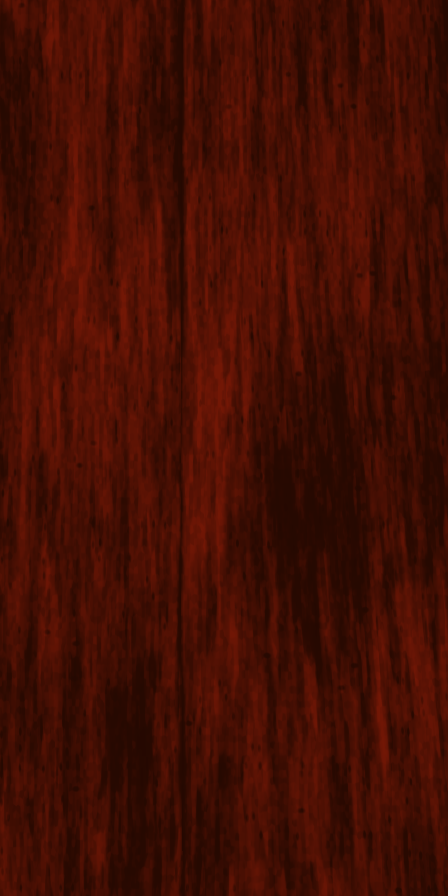
Give the GLSL for this texture, as a Shadertoy shader.

```glsl
// Dark red mahogany: two planks with streaked vertical grain and a shaded seam.

const vec3 DARK_WOOD = vec3(0.145, 0.033, 0.003);
const vec3 RED_WOOD = vec3(0.425, 0.085, 0.020);
const float SEAM_X = 0.408;

vec2 hash2(vec2 cell) {
    vec3 h = fract(cell.xyx * vec3(0.1031, 0.1030, 0.0973));
    h += dot(h, h.yzx + 33.33);
    return fract((h.xx + h.yz) * h.zy);
}

// Cellular noise: blends the random tones of nearby cells, around zero.
// A higher sharpness gives crisper borders between the cells.
float cellTone(vec2 p, float sharpness, float seed) {
    vec2 base = floor(p);
    float total = 0.0, weights = 0.0;
    for (int j = -1; j <= 1; j++) {
        for (int i = -1; i <= 1; i++) {
            vec2 cell = base + vec2(i, j);
            vec2 jitter = hash2(cell + seed);
            vec2 d = cell + 0.2 + 0.6 * jitter - p;
            float w = exp(-sharpness * dot(d, d));
            total += w * hash2(cell + seed + 71.0).x;
            weights += w;
        }
    }
    return total / weights - 0.5;
}

// Sparse elongated pores, one candidate per cell.
float pores(vec2 p, float density, float seed) {
    vec2 cell = floor(p);
    vec2 center = 0.35 + 0.3 * hash2(cell + seed);
    float present = step(hash2(cell + seed + 19.0).y, density);
    return present * (1.0 - smoothstep(0.08, 0.34, length(p - cell - center)));
}

// Soft elliptical patch of shade or light.
float patchAt(vec2 p, vec2 center, vec2 radius) {
    vec2 d = (p - center) / radius;
    return exp(-dot(d, d));
}

// Bends the grain: almost straight on the left, leaning on the lower right.
vec2 bendGrain(vec2 p) {
    float lean = 0.055 * smoothstep(SEAM_X, 0.85, p.x) * (p.y - 1.0);
    float sway = 0.003 * sin(3.1 * p.y + 5.0 * p.x) + 0.001 * sin(11.0 * p.y + 9.0 * p.x);
    return vec2(p.x + lean + sway, p.y);
}

float grain(vec2 q, float seed) {
    float tone = 0.30 * cellTone(q * vec2(6.0, 2.2), 5.0, seed);
    tone += 0.40 * cellTone(q * vec2(20.0, 1.6), 6.0, seed + 11.0);
    tone += 0.46 * cellTone(q * vec2(46.0, 4.0), 8.0, seed + 23.0);
    tone += 0.44 * cellTone(q * vec2(105.0, 13.0), 9.0, seed + 37.0);
    tone += 0.24 * cellTone(q * vec2(128.0, 64.0), 9.0, seed + 53.0);
    return tone;
}

// Ribbon stripes from layered sines, strongest toward the lower right.
float ribbons(vec2 q) {
    float phase = 150.0 * q.x + 1.8 * sin(19.0 * q.x + 2.0 * q.y);
    float wave = sin(phase) + 0.5 * sin(1.7 * phase + 3.0 * q.y);
    return wave * patchAt(q, vec2(0.80, 0.62), vec2(0.28, 0.60));
}

// Large stained areas and worn, redder areas.
float stain(vec2 p) {
    float tone = -0.32 * patchAt(p, vec2(0.72, 0.84), vec2(0.17, 0.26));
    tone -= 0.22 * patchAt(p, vec2(0.25, 0.32), vec2(0.16, 0.30));
    tone -= 0.20 * patchAt(p, vec2(0.85, 0.06), vec2(0.36, 0.24));
    tone -= 0.24 * patchAt(p, vec2(0.05, 1.85), vec2(0.16, 0.24));
    tone -= 0.14 * patchAt(p, vec2(0.70, 1.92), vec2(0.34, 0.14));
    tone += 0.22 * patchAt(p, vec2(0.49, 1.25), vec2(0.12, 0.36));
    tone += 0.16 * patchAt(p, vec2(0.78, 1.48), vec2(0.24, 0.32));
    tone += 0.18 * patchAt(p, vec2(0.24, 1.18), vec2(0.17, 0.42));
    return tone;
}

// Thin joint with a wider shadow that fades toward the bottom.
float seamShade(vec2 p, float seamX) {
    float d = p.x - seamX;
    float line = exp(-pow(d / 0.0042, 2.0));
    float shadow = exp(-pow((d + 0.006) / 0.015, 2.0));
    return 0.36 * line + shadow * mix(0.10, 0.36, smoothstep(0.8, 1.5, p.y));
}

// Eases very dark tones toward a floor so the grain stays visible in shade.
float softFloor(float tone, float knee) {
    return tone > knee ? tone : knee * exp((tone - knee) / knee);
}

void mainImage(out vec4 fragColor, in vec2 fragCoord) {
    // Canvas width is one unit, height is two.
    vec2 p = fragCoord / iResolution.xy * vec2(1.0, 2.0);
    vec2 q = bendGrain(p);
    float seamX = SEAM_X - 0.004 * sin(1.6 * p.y);
    float seed = p.x < seamX ? 5.0 : 140.0;

    // Wood tone
    float tone = 0.50 + grain(q, seed) + stain(p) + 0.10 * ribbons(q);

    // Long dark fibres, short pores and joint
    tone -= 0.24 * pores(q * vec2(80.0, 9.0), 0.10, 180.0);
    tone -= 0.34 * pores(q * vec2(75.0, 26.0), 0.06, 210.0);
    tone -= 0.40 * pores(q * vec2(32.0, 40.0), 0.010, 260.0);
    tone -= seamShade(p, seamX);

    // Darkened outer edges
    tone -= 0.16 * (exp(-p.x / 0.025) + exp(-(1.0 - p.x) / 0.04));

    tone = min(softFloor(tone, 0.14), 1.08);
    fragColor = vec4(mix(DARK_WOOD, RED_WOOD, tone), 1.0);
}
```
